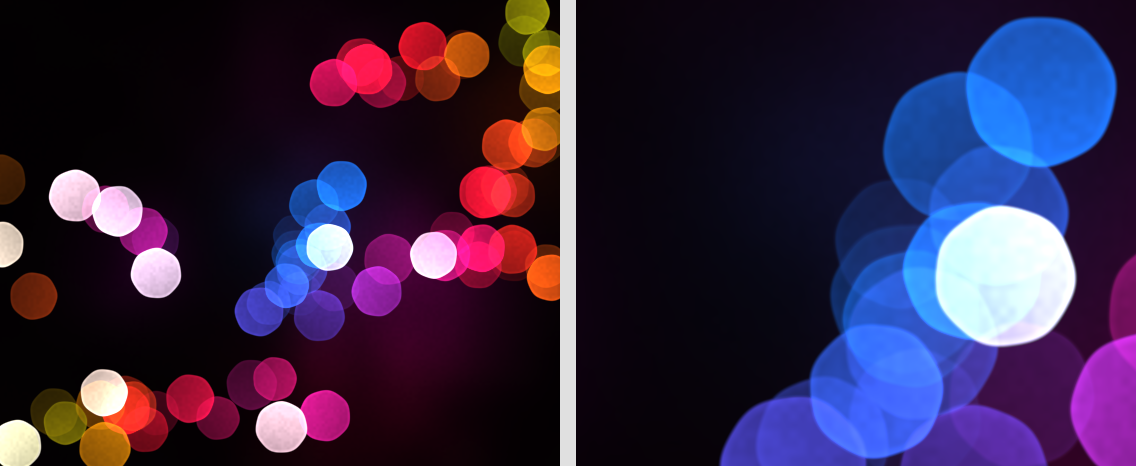
Left: the whole. Right: its middle third, enlarged.
A Shadertoy shader for this background:

```glsl
// Rainbow strands of out-of-focus light discs over a dark, faintly glowing night.

vec3 hash3(vec2 p) {
    vec3 q = fract(p.xyx * vec3(0.1031, 0.1030, 0.0973));
    q += dot(q, q.yxz + 33.33);
    return fract((q.xxy + q.yzz) * q.zyx);
}

float valueNoise(vec2 p) {
    vec2 i = floor(p), f = fract(p);
    f = f * f * (3.0 - 2.0 * f);
    float low = mix(hash3(i).x, hash3(i + vec2(1, 0)).x, f.x);
    float high = mix(hash3(i + vec2(0, 1)).x, hash3(i + vec2(1, 1)).x, f.x);
    return mix(low, high, f.y);
}

// Lamp colours from green (0) through red (2) and magenta (4) to blue (6).
vec3 lampColor(float hue) {
    vec3 ramp[7] = vec3[7](
        vec3(0.56, 0.66, 0.03), vec3(0.93, 0.50, 0.03), vec3(0.90, 0.08, 0.13),
        vec3(1.00, 0.08, 0.43), vec3(0.95, 0.14, 0.78), vec3(0.42, 0.22, 0.85),
        vec3(0.08, 0.45, 0.95));
    float h = clamp(hue, 0.0, 5.999);
    int k = int(h);
    return mix(ramp[k], ramp[k + 1], fract(h));
}

float glow(vec2 p, vec2 center, float size) {
    vec2 d = (p - center) / size;
    return exp(-dot(d, d));
}

// Coverage and inner shading of one disc.
float disc(vec2 q, float radius, float turn) {
    float d = length(q);
    float angle = atan(q.y, q.x);
    float r = radius * (1.0 + 0.012 * cos(angle * 7.0 + turn));
    float fill = 1.0 - smoothstep(r - 0.0025, r + 0.0015, d);
    float rim = 0.14 * smoothstep(0.84, 0.97, d / r);
    float slope = 0.16 * dot(q, vec2(cos(turn), sin(turn))) / r;
    return fill * (0.9 + rim + slope);
}

// Discs scattered along a quadratic curve a-b-c; paleShare of them are nearly white.
void strand(inout vec3 col, vec2 p, vec2 a, vec2 b, vec2 c, vec2 hues,
            float count, float spread, float paleShare, float seed) {
    for (float i = 0.0; i < count; i++) {
        vec3 place = hash3(vec2(i + 3.0, seed * 17.0));
        vec3 look = hash3(vec2(i + 41.0, seed * 29.0));
        float t = (i + 0.2 + 0.6 * place.z) / count;
        vec2 center = mix(mix(a, b, t), mix(b, c, t), t) + (place.xy * 2.0 - 1.0) * spread;
        float rank = fract((i + seed) * 0.618);
        float pale = step(1.0 - paleShare, rank);
        vec3 light = lampColor(mix(hues.x, hues.y, t) + (look.x - 0.5) * 0.6);
        light = mix(light * mix(0.22, 1.05, rank), mix(light, vec3(1), 0.82) * 1.06, pale);
        light *= disc(p - center, mix(0.047, 0.056, look.y), look.z * 6.283);
        // Overlaps brighten while keeping their saturation.
        col = max(col, light) + 0.38 * min(col, light);
    }
}

void mainImage(out vec4 fragColor, in vec2 fragCoord) {
    vec2 p = fragCoord / iResolution.y;

    // Dim coloured haze
    vec3 col = vec3(0.012, 0.002, 0.008);
    col += vec3(0.25, 0.00, 0.19) * glow(p, vec2(0.86, 0.38), 0.19);
    col += vec3(0.00, 0.06, 0.13) * glow(p, vec2(0.65, 0.52), 0.17);
    col += vec3(0.13, 0.00, 0.03) * glow(p, vec2(0.78, 0.14), 0.22);
    col += vec3(0.10, 0.00, 0.10) * glow(p, vec2(0.30, 0.44), 0.12);
    col += vec3(0.08, 0.00, 0.06) * glow(p, vec2(0.68, 0.78), 0.24);
    col += vec3(0.12, 0.03, 0.00) * glow(p, vec2(1.15, 0.75), 0.17);
    col *= 0.65 + 0.6 * valueNoise(p * 9.0);

    // Lower left: green to magenta
    strand(col, p, vec2(0.00, 0.04), vec2(0.30, 0.15), vec2(0.66, 0.18),
           vec2(0.0, 4.0), 18.0, 0.085, 0.18, 2.0);
    // Left edge: warm lamps
    strand(col, p, vec2(-0.01, 0.66), vec2(0.00, 0.45), vec2(0.08, 0.30),
           vec2(0.9, 1.5), 3.0, 0.02, 0.30, 5.0);
    // Left: bright pink to violet
    strand(col, p, vec2(0.15, 0.58), vec2(0.28, 0.58), vec2(0.37, 0.39),
           vec2(3.5, 4.8), 6.0, 0.025, 0.45, 1.0);
    // Center: blue cluster
    strand(col, p, vec2(0.69, 0.58), vec2(0.65, 0.46), vec2(0.59, 0.34),
           vec2(6.1, 5.4), 13.0, 0.065, 0.10, 3.0);
    // Right of center: violet to orange
    strand(col, p, vec2(0.70, 0.33), vec2(0.96, 0.60), vec2(1.19, 0.35),
           vec2(5.0, 1.0), 13.0, 0.045, 0.10, 4.0);
    // Top: pink to amber
    strand(col, p, vec2(0.73, 0.84), vec2(0.84, 0.90), vec2(1.04, 0.86),
           vec2(3.1, 1.3), 9.0, 0.05, 0.0, 6.0);
    // Right edge: red to green
    strand(col, p, vec2(1.03, 0.57), vec2(1.18, 0.66), vec2(1.15, 0.99),
           vec2(2.2, 0.0), 13.0, 0.03, 0.0, 7.0);

    // Fine mottling inside the lights
    col *= 0.96 + 0.08 * valueNoise(p * 160.0);
    fragColor = vec4(clamp(col, 0.0, 1.0), 1.0);
}
```
